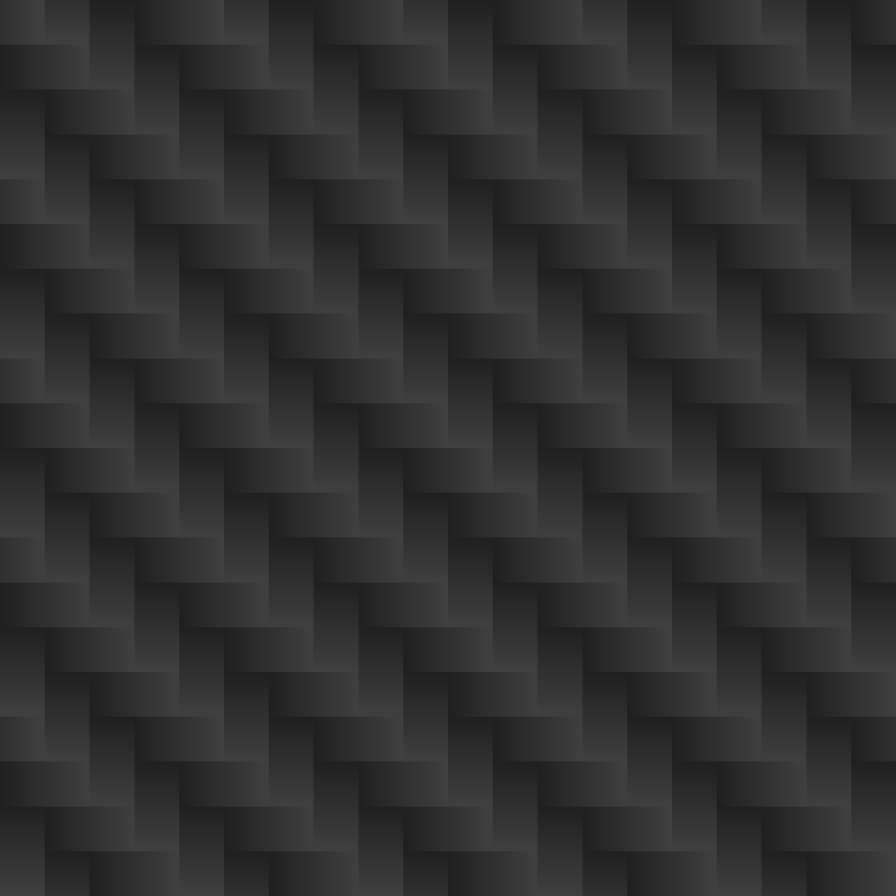
A WebGL 1 fragment shader for this pattern:

```glsl
precision highp float;
// Dark carbon-fibre twill: horizontal and vertical bands, each two cells long,
// step diagonally over a 20 x 20 grid (five weave repeats each way).
// Each band is a linear grey ramp; edges are smoothed by supersampling.
uniform vec2 u_resolution;

// Grey level of the weave; p spans 0..1 with y running downwards.
float twillShade(vec2 p) {
  vec2 grid = p * 20.0;
  vec2 cell = floor(grid);
  vec2 local = grid - cell;

  // Position along the diagonal step: 0,1 are horizontal, 3,2 vertical.
  float phase = mod(cell.x - cell.y + 1.0, 4.0);
  float along = phase < 1.5 ? phase + local.x : 3.0 - phase + local.y;
  return mix(0.125, 0.25, along * 0.5);
}

void main() {
  // Average a 4 x 4 grid of samples inside the pixel.
  float shade = 0.0;
  for (int j = 0; j < 4; j++) {
    for (int i = 0; i < 4; i++) {
      vec2 offset = (vec2(float(i), float(j)) - 1.5) * 0.25;
      vec2 p = (gl_FragCoord.xy + offset) / u_resolution;
      shade += twillShade(vec2(p.x, 1.0 - p.y));
    }
  }
  gl_FragColor = vec4(vec3(shade / 16.0), 1.0);
}
```
